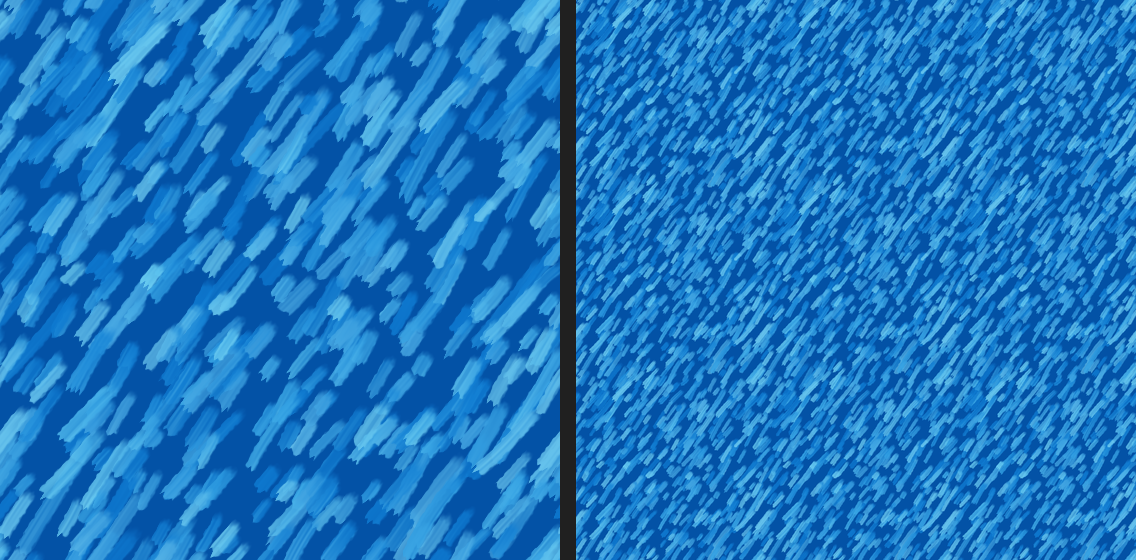
Left: one tile. Right: repeated 3 by 3.
Write a WebGL 1 fragment shader that draws this pattern.

```glsl
precision highp float;
// Seamless field of slanted, layered blue paint strokes with bristly ends.

uniform vec2 u_resolution;

const float CELLS = 8.0;   // stroke cells per canvas side
const int LAYERS = 7;      // coats of paint, deep to pale

const vec3 GROUND = vec3(0.012, 0.320, 0.650);
const vec3 DEEP   = vec3(0.055, 0.480, 0.820);
const vec3 SKY    = vec3(0.205, 0.640, 0.895);
const vec3 PALE   = vec3(0.440, 0.830, 0.960);
const vec3 HAZE   = vec3(0.330, 0.650, 0.870);

float hash(vec2 p) {
  return fract(sin(dot(p, vec2(127.1, 311.7))) * 43758.5453);
}

float noise(vec2 p) {
  vec2 i = floor(p);
  vec2 f = fract(p);
  f = f * f * (3.0 - 2.0 * f);
  float low = mix(hash(i), hash(i + vec2(1.0, 0.0)), f.x);
  float high = mix(hash(i + vec2(0.0, 1.0)), hash(i + vec2(1.0, 1.0)), f.x);
  return mix(low, high, f.y);
}

vec3 paintColor(float tone, float haze) {
  vec3 color = mix(DEEP, SKY, smoothstep(0.1, 0.6, tone));
  color = mix(color, PALE, smoothstep(0.55, 1.05, tone));
  return mix(color, HAZE, haze * smoothstep(0.25, 0.6, tone));
}

// q.x runs along the stroke, q.y across it; returns coverage and streak.
vec2 strokeMask(vec2 q, float halfLength, float halfWidth, float seed) {
  float streak = noise(q * vec2(10.0, 280.0) + seed * 97.0);
  float rough = noise(q * vec2(150.0, 220.0) + seed * 53.0);
  float comb = noise(vec2(q.y * 230.0, seed * 91.0));
  float across = q.y / halfWidth;
  float rounding = across * across * halfWidth * 0.4;

  // One crisp flank, one softer flank.
  float softness = mix(0.0055, 0.0028, step(0.0, q.y));
  float flank = halfWidth - abs(q.y) + (rough - 0.5) * 0.003;
  float side = smoothstep(0.0, softness, flank);

  // Ragged lower end, feathered upper end.
  float tailGap = q.x + halfLength - rounding - comb * 0.015;
  float headGap = halfLength - q.x - rounding * 1.5 - rough * 0.006;
  float tail = smoothstep(0.0, 0.004, tailGap);
  float head = smoothstep(0.0, 0.010 + 0.22 * halfLength, headGap);
  return vec2(side * tail * head, streak);
}

// Lays the stroke owned by one cell over the colour below it.
vec3 addStroke(vec3 below, vec2 uv, vec2 cell, vec2 offset, float layer) {
  vec2 id = mod(cell, CELLS) + layer * vec2(17.0, 29.0);
  float seed = hash(id + 0.37);
  float size = hash(id + 3.1);
  float halfLength = mix(0.030, 0.068, size) + 0.055 * pow(size, 9.0);
  float halfWidth = mix(0.0105, 0.0165, hash(id + 5.7));
  float angle = mix(0.78, 1.10, hash(id + 7.3));

  vec2 jitter = 0.15 + 0.7 * vec2(hash(id + 11.9), hash(id + 13.3));
  vec2 p = uv - (cell + jitter) / CELLS - offset;
  vec2 along = vec2(cos(angle), sin(angle));
  vec2 q = vec2(dot(p, along), dot(p, vec2(-along.y, along.x)));
  q.y += (hash(id + 17.1) - 0.5) * 2.0 * q.x * q.x;

  if (abs(q.x) > halfLength || abs(q.y) > halfWidth + 0.004) return below;

  vec2 mask = strokeMask(q, halfLength, halfWidth, seed);
  float depth = layer / float(LAYERS - 1);
  float tone = 0.76 * hash(id + 19.7) + 0.38 * depth - 0.10;
  float shade = tone + (mask.y - 0.5) * 0.18 - 0.10 * q.x / halfLength;
  vec3 color = paintColor(shade, 0.5 * hash(id + 23.3));
  float opacity = mix(0.76, 0.98, hash(id + 29.9)) * mix(0.84, 1.0, mask.y);
  return mix(below, color, mask.x * opacity);
}

void main() {
  vec2 uv = gl_FragCoord.xy / u_resolution;
  vec3 color = GROUND;

  for (int k = 0; k < LAYERS; k++) {
    float layer = float(k);
    // Evenly spread layer shifts keep the strokes from clumping.
    vec2 offset = fract(layer * vec2(0.755, 0.570)) / CELLS;
    vec2 home = floor((uv - offset) * CELLS);
    for (int j = -1; j <= 1; j++) {
      for (int i = -1; i <= 1; i++) {
        vec2 cell = home + vec2(float(i), float(j));
        color = addStroke(color, uv, cell, offset, layer);
      }
    }
  }

  gl_FragColor = vec4(color, 1.0);
}
```
